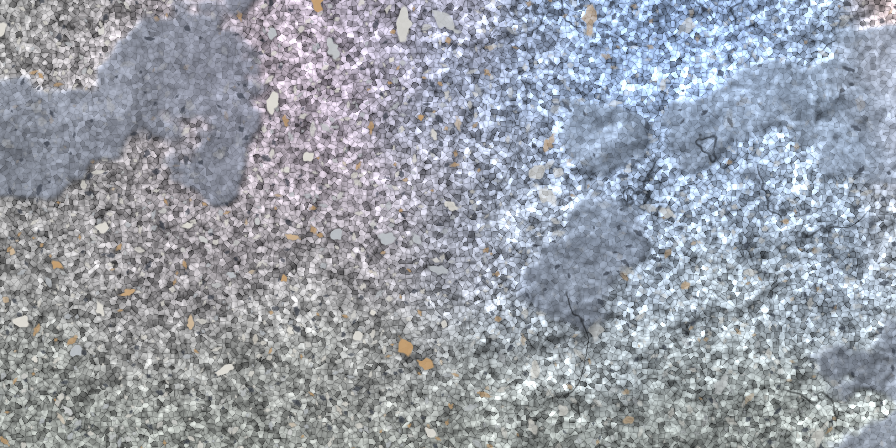
Reproduce this texture procedurally as a Shadertoy shader.

```glsl
float hash(vec2 p) {
    vec3 q = fract(p.xyx * vec3(0.1031, 0.1030, 0.0973));
    q += dot(q, q.yzx + 33.33);
    return fract((q.x + q.y) * q.z);
}

vec2 hash2(vec2 p) {
    return vec2(hash(p), hash(p + 71.7));
}

float noise(vec2 p) {
    vec2 i = floor(p), f = fract(p);
    f = f * f * (3.0 - 2.0 * f);
    float low = mix(hash(i), hash(i + vec2(1, 0)), f.x);
    float high = mix(hash(i + vec2(0, 1)), hash(i + vec2(1, 1)), f.x);
    return mix(low, high, f.y);
}

float fbm(vec2 p) {
    float sum = 0.0, amp = 0.5;
    for (int i = 0; i < 5; i++) {
        sum += amp * noise(p);
        p = mat2(1.6, 1.2, -1.2, 1.6) * p + 17.3;
        amp *= 0.5;
    }
    return sum / 0.97;
}

// Packed sand: x = random shade of the grain, y = distance to the gap
vec2 sandGrain(vec2 p) {
    vec2 cell = floor(p);
    float nearest = 9.0, second = 9.0, shade = 0.0;
    for (int y = -1; y <= 1; y++)
    for (int x = -1; x <= 1; x++) {
        vec2 id = cell + vec2(x, y);
        float d = length(id + hash2(id) - p);
        if (d < nearest) {
            second = nearest;
            nearest = d;
            shade = hash(id + 31.4);
        } else {
            second = min(second, d);
        }
    }
    return vec2(shade, second - nearest);
}

// Scattered angular chips: x = coverage, y = random hue, z = shadow
vec3 chips(vec2 p, float density, float radius, float blur) {
    vec2 cell = floor(p);
    vec3 chip = vec3(0.0);
    for (int y = -1; y <= 1; y++)
    for (int x = -1; x <= 1; x++) {
        vec2 id = cell + vec2(x, y);
        if (hash(id + 5.5) > density) continue;
        vec2 d = p - id - hash2(id + 9.1);
        float turn = 6.283 * hash(id + 2.7);
        vec2 q = mat2(cos(turn), -sin(turn), sin(turn), cos(turn)) * d;
        q.x *= mix(0.45, 1.0, hash(id + 8.3));
        float size = radius * mix(0.5, 1.3, pow(hash(id + 4.2), 2.0));
        float wobble = size * 0.7 * (noise(d / size * 1.3 + id * 7.0) - 0.5);
        float dist = max(length(q), abs(q.x) * 0.7 + abs(q.y)) - size + wobble;
        float cover = 1.0 - smoothstep(-blur, blur, dist);
        if (cover > chip.x) chip.xy = vec2(cover, hash(id + 6.6));
        chip.z = max(chip.z, 1.0 - smoothstep(0.0, size * 0.7, dist));
    }
    return chip;
}

vec3 layChips(vec3 color, vec3 chip, float strength) {
    vec3 cream = vec3(0.89, 0.88, 0.85), ochre = vec3(0.78, 0.63, 0.45);
    vec3 pale = mix(vec3(0.74, 0.76, 0.78), cream, smoothstep(0.1, 0.5, chip.y));
    vec3 stone = mix(pale, ochre, smoothstep(0.86, 0.92, chip.y));
    color *= 1.0 - 0.22 * chip.z * strength;
    return mix(color, stone, chip.x * strength);
}

// Smooth raised slabs, more frequent toward the right
float slab(vec2 p) {
    float field = fbm(p * vec2(2.6, 3.2) + 4.7) + 0.07 * smoothstep(0.9, 1.4, p.x);
    return smoothstep(0.60, 0.645, field);
}

float crust(vec2 p) {
    vec2 warp = vec2(fbm(p * 4.0 + 2.0), fbm(p * 4.0 + 40.0)) - 0.5;
    return fbm(p * vec2(6.0, 9.0) + 2.5 * warp);
}

// Broad stains of weathered stone
vec3 stain(vec2 p) {
    vec2 q = p + 0.35 * (vec2(fbm(p * 3.0), fbm(p * 3.0 + 60.0)) - 0.5);
    vec3 color = mix(vec3(0.58, 0.58, 0.58), vec3(0.61, 0.65, 0.68), smoothstep(0.8, 1.3, q.x));
    color = mix(color, vec3(0.66, 0.60, 0.65), 0.9 * exp(-5.0 * dot(q - vec2(0.75, 0.85), q - vec2(0.75, 0.85))));
    color = mix(color, vec3(0.60, 0.70, 0.86), exp(-4.0 * dot(q - vec2(1.5, 0.9), q - vec2(1.5, 0.9))));
    color = mix(color, vec3(0.69, 0.64, 0.65), smoothstep(1.85, 2.0, q.x) * smoothstep(0.4, 0.8, q.y));
    return mix(color, vec3(0.54, 0.56, 0.54), 0.8 * smoothstep(0.45, 0.0, q.y));
}

void mainImage(out vec4 fragColor, in vec2 fragCoord) {
    vec2 p = fragCoord / iResolution.y;
    float pixel = 1.0 / iResolution.y;
    float rough = smoothstep(0.85, 1.3, p.x);
    float slabMask = slab(p);
    vec2 lightStep = vec2(-0.004, 0.005);

    // Stain and slab colour
    vec3 slate = mix(vec3(0.47, 0.50, 0.56), vec3(0.55, 0.61, 0.69), rough * smoothstep(0.1, 0.9, p.y));
    vec3 color = mix(stain(p) * 1.06, slate, 0.75 * slabMask);
    color *= 0.82 + 0.36 * fbm(p * 9.0 + 80.0);

    // Sand grains and fine grit
    vec2 sand = sandGrain(p * 85.0);
    float grit = noise(p * 150.0) + noise(p * 75.0 + 13.0) - 1.0;
    float grain = 0.60 * (sand.x - 0.5) + 0.38 * grit - 0.22 * (1.0 - smoothstep(0.0, 0.3, sand.y));
    color *= 1.05 + grain * mix(1.0, 0.45, slabMask);

    // Relief lit from the upper left, with broken cracks
    float slope = crust(p + lightStep) - crust(p - lightStep);
    float slabSlope = slab(p + lightStep) - slab(p - lightStep);
    color *= 1.0 - clamp(slope * mix(0.6, 2.2, rough) + 0.28 * slabSlope, -0.35, 0.5);
    float crack = 1.0 - smoothstep(0.0, 0.014, abs(fbm(p * 5.0 + 25.0) - 0.5));
    color *= 1.0 - 0.45 * crack * rough * smoothstep(0.5, 0.65, noise(p * 7.0 + 3.0));

    // Dark pits and pale chips
    float pit = chips(p * 30.0 + 50.0, 0.22, 0.16, 30.0 * pixel).x;
    color = mix(color, vec3(0.20, 0.22, 0.26), 0.65 * pit);
    float bare = (1.0 - 0.75 * slabMask) * mix(1.0, 0.6, rough);
    color = layChips(color, chips(p * 48.0, 0.36, 0.27, 48.0 * pixel), 0.75 * bare);
    color = layChips(color, chips(p * 15.0 + 20.0, 0.20, 0.20, 15.0 * pixel), 0.95 * bare);

    fragColor = vec4(clamp(color, 0.0, 1.0), 1.0);
}
```
